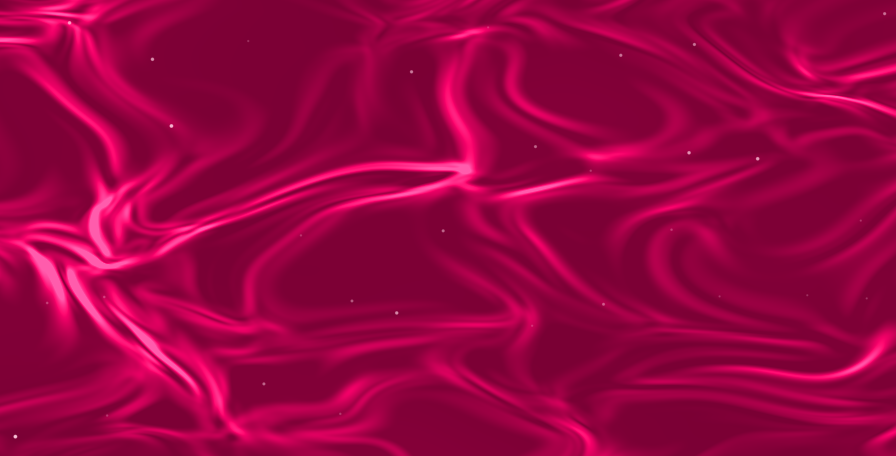
Write a WebGL 1 fragment shader that draws this background.

```glsl
precision highp float;
// Glowing crimson nebula: dark hollows between bright compressed wisps, with scattered small stars.

uniform vec2 u_resolution;

float hash(vec2 p) {
  p = fract(p * vec2(0.1031, 0.1137));
  p += dot(p, p.yx + 33.33);
  return fract((p.x + p.y) * p.x * 17.31);
}

// Contribution of one lattice corner, with a random unit gradient
float corner(vec2 cell, vec2 offset) {
  float angle = 6.2832 * hash(cell);
  return dot(vec2(cos(angle), sin(angle)), offset);
}

float gradientNoise(vec2 p) {
  vec2 i = floor(p);
  vec2 f = p - i;
  vec2 u = f * f * f * (f * (f * 6.0 - 15.0) + 10.0);
  vec2 e = vec2(1.0, 0.0);
  float low = mix(corner(i, f), corner(i + e, f - e), u.x);
  float high = mix(corner(i + e.yx, f - e.yx), corner(i + 1.0, f - 1.0), u.x);
  return mix(low, high, u.y);
}

// Repeated domain warping folds the space into smoky sheets
vec2 foldSpace(vec2 p) {
  float frequency = 1.0;
  for (int i = 0; i < 4; i++) {
    vec2 s = p * frequency + 19.0 * float(i);
    p += vec2(gradientNoise(s + 41.3), gradientNoise(s + 87.7)) * 0.72 / frequency;
    frequency *= 1.6;
  }
  return p;
}

float nebula(vec2 p) {
  vec2 base = p * vec2(1.7, 3.1) + vec2(53.0, 31.0);
  vec2 folded = foldSpace(base);

  // Gas glows where the folding squeezes it together
  vec2 h = vec2(0.01, 0.0);
  vec2 alongX = (foldSpace(base + h) - folded) / h.x;
  vec2 alongY = (foldSpace(base + h.yx) - folded) / h.x;
  float squeeze = sqrt(dot(alongX, alongX) + dot(alongY, alongY));
  float glow = sqrt(pow(max(squeeze - 1.0, 0.0), 2.0) + 0.05);

  // Broad clouds gather the glow, fine streaks follow the folds
  float cloud = gradientNoise(mix(base, folded, 0.4) * 0.8 + 5.0);
  float streak = gradientNoise(folded * 2.0 + 11.0);
  glow *= exp(2.4 * cloud + 0.8 * streak);
  return 0.47 + 0.09 * glow;
}

// At most one star per grid cell, most of them faint
float stars(vec2 p) {
  vec2 cell = floor(p * 5.0);
  vec2 place = vec2(hash(cell + 131.0), hash(cell + 277.0));
  float d = length(p * 5.0 - cell - mix(vec2(0.1), vec2(0.9), place)) / 5.0;
  float size = hash(cell + 419.0);
  float radius = mix(0.0020, 0.0040, size);
  float edge = 0.8 / u_resolution.y;
  float core = 1.0 - smoothstep(radius - edge, radius + edge, d);
  float present = step(0.35, hash(cell + 613.0));
  return present * core * mix(0.25, 0.95, size * size);
}

void main() {
  vec2 p = gl_FragCoord.xy / u_resolution.y;
  float light = min(nebula(p), 1.35);

  // Crimson ramp that tips into pink above full red
  float excess = max(light - 0.95, 0.0);
  vec3 color = vec3(light, 0.9 * excess, 0.427 * light + 0.25 * excess);
  color = mix(min(color, 1.0), vec3(1.0, 0.8, 0.88), stars(p));

  gl_FragColor = vec4(color, 1.0);
}
```
